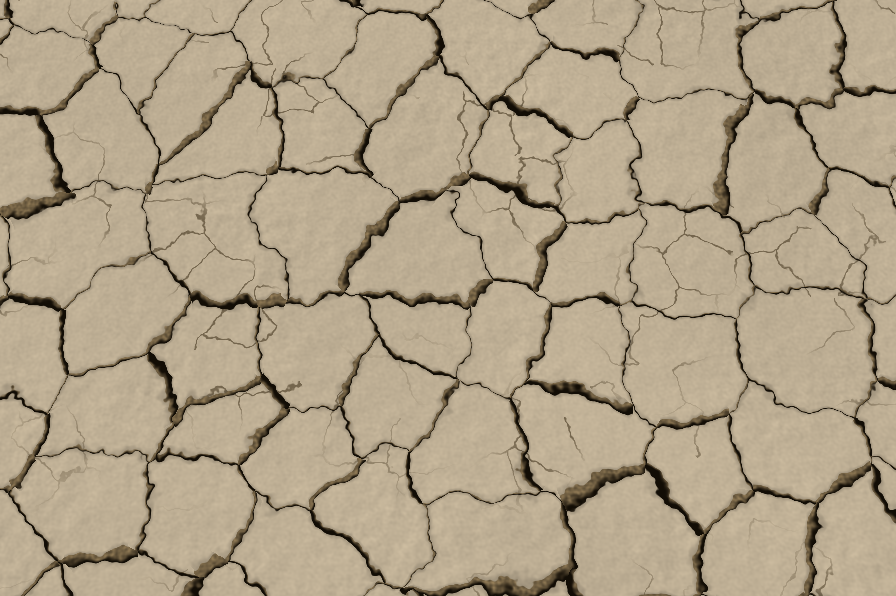
This texture is drawn by a WebGL 1 fragment shader. Its source:

```glsl
precision highp float;
// Sun-baked mud split into plates: a noise-warped Voronoi diagram gives the cracks,
// each with a shadowed floor and a lit wall that depend on its direction.
// A finer, patchy Voronoi adds hairlines; gradient noise gives relief and grain.
uniform vec2 u_resolution;

#define PLATES 5.5        // plates per canvas height at the lower edge
#define TILT 0.25         // how much plates shrink towards the top
#define CRACK_WIDTH 0.043 // half width of a wide crack, in plates
#define WOBBLE 0.30       // bending of the cracks
#define HAIR_SCALE 1.9    // hairline cells per plate
#define HAIR_WIDTH 0.007  // half width of hairlines, in hairline cells
#define RELIEF 0.16       // strength of the surface bumps
#define GRAIN 0.06        // strength of the fine grain
#define PLATE_COLOR vec3(0.745, 0.685, 0.582)
#define WALL_COLOR vec3(0.45, 0.38, 0.265)
#define SHADOW_COLOR vec3(0.07, 0.05, 0.02)

vec2 hash2(vec2 p) {
  vec2 q = vec2(dot(p, vec2(127.1, 311.7)), dot(p, vec2(269.5, 183.3)));
  return fract(sin(q) * 43758.545);
}

float cornerSlope(vec2 corner, vec2 offset) {
  return dot(hash2(corner) * 2.0 - 1.0, offset);
}

float gradientNoise(vec2 p) {
  vec2 i = floor(p), f = fract(p);
  vec2 u = f * f * f * (f * (f * 6.0 - 15.0) + 10.0);
  vec2 e = vec2(1.0, 0.0);
  float low = mix(cornerSlope(i, f), cornerSlope(i + e, f - e), u.x);
  float high = mix(cornerSlope(i + e.yx, f - e.yx), cornerSlope(i + 1.0, f - 1.0), u.x);
  return mix(low, high, u.y);
}

float fbm(vec2 p) {
  float sum = 0.0, amp = 0.5;
  for (int k = 0; k < 4; k++) {
    sum += amp * gradientNoise(p);
    p = mat2(1.6, 1.2, -1.2, 1.6) * p + 7.3;
    amp *= 0.6;
  }
  return sum;
}

vec2 noise2(vec2 p) {
  return vec2(gradientNoise(p), gradientNoise(p + vec2(37.2, 71.9)));
}

vec2 warp(vec2 p) {
  return p + WOBBLE * (noise2(p * 1.4) + 0.42 * noise2(p * 4.3) + 0.15 * noise2(p * 13.0));
}

vec2 cellPoint(vec2 cell) {
  return cell + 0.5 + 0.82 * (hash2(cell) - 0.5);
}

// Returns distance to the nearest edge, its normal, and a random value per edge.
vec4 voronoiEdge(vec2 p) {
  vec2 base = floor(p), home = base, nearest = vec2(0.0);
  float best = 9.0;
  for (int j = -1; j <= 1; j++) {
    for (int i = -1; i <= 1; i++) {
      vec2 cell = base + vec2(float(i), float(j));
      vec2 r = cellPoint(cell) - p;
      if (dot(r, r) < best) { best = dot(r, r); nearest = r; home = cell; }
    }
  }
  vec4 edge = vec4(9.0, 0.0, 1.0, 0.0);
  for (int j = -2; j <= 2; j++) {
    for (int i = -2; i <= 2; i++) {
      vec2 cell = home + vec2(float(i), float(j));
      vec2 r = cellPoint(cell) - p;
      vec2 gap = r - nearest;
      if (dot(gap, gap) > 0.0001) {
        vec2 n = normalize(gap);
        float d = dot(0.5 * (r + nearest), n);
        if (d < edge.x) edge = vec4(d, n, hash2(cell + home + 0.5).x);
      }
    }
  }
  return edge;
}

void main() {
  vec2 uv = gl_FragCoord.xy / u_resolution.y;
  float shrink = 1.0 + TILT * uv.y;
  vec2 ground = vec2((uv.x - 0.75) * shrink * 0.95, uv.y + 0.5 * TILT * uv.y * uv.y);
  vec2 p = ground * PLATES + vec2(13.0, 5.0);
  float pixel = PLATES * shrink / u_resolution.y;

  // Plate surface: bumps lit from the lower right, in rough and smooth patches
  vec2 bumpPos = ground * 17.0;
  float bump = fbm(bumpPos) - fbm(bumpPos + vec2(0.16, -0.12));
  float rough = 0.9 + 1.1 * gradientNoise(ground * 5.0 + 3.0);
  float tone = 1.0 + RELIEF * rough * bump + GRAIN * gradientNoise(ground * 150.0);
  tone += 0.05 * gradientNoise(ground * 2.3 + 9.0);
  vec3 color = PLATE_COLOR * tone;

  // Hairlines: only some edges, fading in and out
  vec4 hair = voronoiEdge(warp(p * HAIR_SCALE + 31.0));
  float hairPixel = pixel * HAIR_SCALE;
  float patchy = smoothstep(-0.02, 0.22, gradientNoise(ground * 4.0 + 21.0));
  float hairline = 1.0 - smoothstep(HAIR_WIDTH, HAIR_WIDTH + hairPixel, hair.x);
  color = mix(color, WALL_COLOR * 0.8, 0.75 * hairline * patchy * step(0.35, hair.w));

  // Main cracks: width varies by edge and along it
  vec4 edge = voronoiEdge(warp(p));
  float facing = -2.0 * edge.y * edge.z;
  float width = CRACK_WIDTH * (0.16 + 1.1 * edge.w * edge.w);
  width *= (1.0 + 0.25 * facing) * (1.0 + 0.9 * gradientNoise(p * 5.0));
  width += 0.01 * gradientNoise(p * 22.0);
  float crack = 1.0 - smoothstep(width - 0.5 * pixel, width + 0.5 * pixel, edge.x);

  // Upper-left side shows the wall, lower-right side lies in shadow
  float side = -sign(dot(edge.yz, vec2(-0.5, 0.85)));
  float across = side * edge.x / max(width, pixel);
  float wall = smoothstep(-0.6, 0.7, across + 0.55 * facing + 0.8 * gradientNoise(p * 16.0));
  vec3 wallColor = WALL_COLOR * (1.0 + 0.5 * gradientNoise(p * 28.0));
  color *= 1.0 - 0.14 * (1.0 - smoothstep(width, width + 0.045, edge.x));
  color = mix(color, mix(SHADOW_COLOR, wallColor, wall), crack);

  gl_FragColor = vec4(color, 1.0);
}
```
